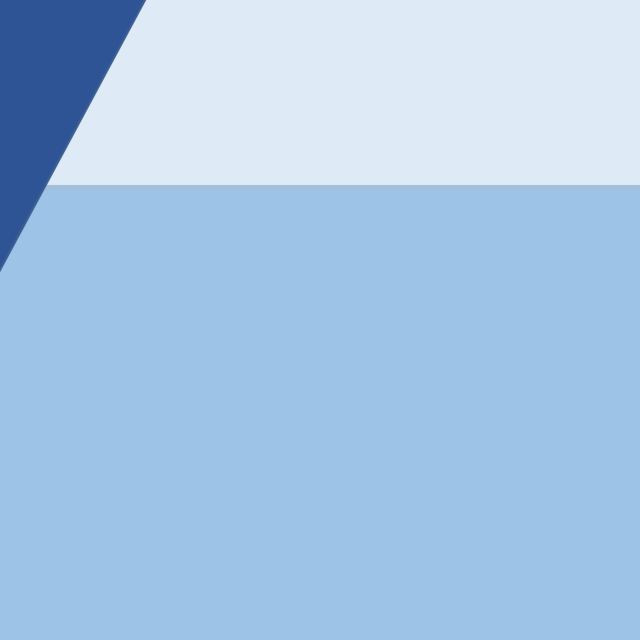
This background is drawn by a Shadertoy shader. Its source:

```glsl
// Flat geometric backdrop: a pale upper field over a sky-blue lower field,
// split by a thin muted band, with a navy triangle in the upper left corner.
// Each region is a signed distance, turned into a smooth coverage mask.

#define HORIZON_Y    0.711   // top of the muted band
#define BAND_HEIGHT  0.008
#define CORNER_TOP   0.2285  // where the slanted edge meets the top
#define CORNER_LEFT  0.5745  // where the slanted edge meets the left side
#define RIM_WIDTH    0.003   // softer tint just inside the slanted edge

const vec3 PALE  = vec3(0.871, 0.918, 0.965);
const vec3 SKY   = vec3(0.616, 0.763, 0.906);
const vec3 MUTED = vec3(0.635, 0.752, 0.858);
const vec3 NAVY  = vec3(0.180, 0.329, 0.588);
const vec3 RIM   = vec3(0.250, 0.380, 0.570);

// Coverage of a shape from its signed distance (negative inside).
float coverage(float dist, float pixel) {
    return 1.0 - smoothstep(-0.75 * pixel, 0.75 * pixel, dist);
}

// Signed distance to the line through a and b, positive on its right side.
float lineDistance(vec2 p, vec2 a, vec2 b) {
    vec2 along = normalize(b - a);
    return dot(p - a, vec2(along.y, -along.x));
}

void mainImage(out vec4 fragColor, in vec2 fragCoord) {
    vec2 uv = fragCoord / iResolution.xy;
    float pixel = 1.0 / min(iResolution.x, iResolution.y);

    // Horizontal fields and the band between them
    vec3 color = mix(PALE, MUTED, coverage(uv.y - HORIZON_Y, pixel));
    color = mix(color, SKY, coverage(uv.y - HORIZON_Y + BAND_HEIGHT, pixel));

    // Corner triangle with a fine rim
    float slant = lineDistance(uv, vec2(0.0, CORNER_LEFT), vec2(CORNER_TOP, 1.0));
    vec3 corner = mix(RIM, NAVY, coverage(slant + RIM_WIDTH, 2.0 * pixel));
    color = mix(color, corner, coverage(slant, pixel));

    fragColor = vec4(color, 1.0);
}
```
